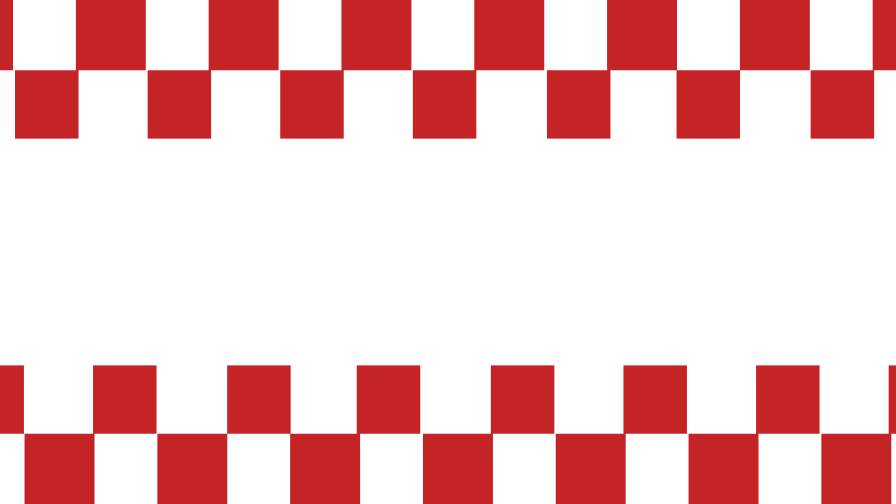
Give the GLSL for this background, as a Shadertoy shader.

```glsl
// Red checkered borders along the top and bottom of a white field.
// Each border is two staggered rows of repeated boxes; the lower border
// is the upper one given a half-turn. Edges use box coverage.

// Coverage of the interval [a, b] at x, softened over one pixel
float band(float x, float a, float b, float pixel) {
    return clamp((x - a) / pixel + 0.5, 0.0, 1.0)
         - clamp((x - b) / pixel + 0.5, 0.0, 1.0);
}

// Repeated boxes along x; unevenness shifts two neighbours apart from the beat
float boxes(float x, float center, float period, float halfWidth, float unevenness, float pixel) {
    float index = round((x - center) / period);
    float shift = unevenness * (float(index == 4.0) - float(index == 5.0));
    float d = abs(x - center - index * period - shift);
    return clamp((halfWidth - d) / pixel + 0.5, 0.0, 1.0);
}

void mainImage(out vec4 fragColor, in vec2 fragCoord) {
    // Canvas units: height 1, width 16/9
    vec2 scale = vec2(16.0 / 9.0, 1.0) / iResolution.xy;
    vec2 p = fragCoord * scale;

    // Half-turn the lower half onto the upper border
    if (p.y < 0.5) p = vec2(1.919, 1.0) - p;
    float depth = 1.0 - p.y;

    // Outer row of wide boxes, inner row of narrower ones
    float outer = boxes(p.x, 0.2199, 0.2635, 0.0694, 0.0, scale.x)
                * band(depth, -0.1, 0.1394, scale.y);
    float inner = boxes(p.x, 0.0928, 0.2631, 0.063, 0.003, scale.x)
                * band(depth, 0.1394, 0.275, scale.y);

    vec3 white = vec3(1.0);
    vec3 red = vec3(0.77, 0.14, 0.15);
    fragColor = vec4(mix(white, red, outer + inner), 1.0);
}
```
